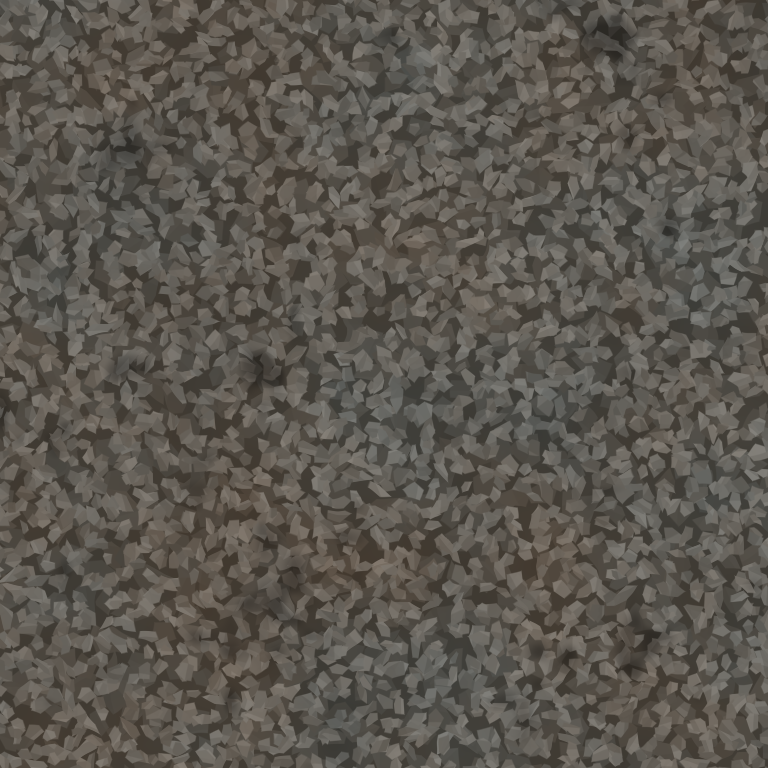
Give the GLSL for this texture, as a Shadertoy shader.

```glsl
// Crushed stone gravel: flat, angular grey-brown chips scattered over dark gaps.

const vec3  GAP_COLOR    = vec3(0.25, 0.23, 0.20);
const vec3  LIGHT_COLOR  = vec3(0.50, 0.48, 0.45);
const vec3  BROWN_SHIFT  = vec3(0.012, -0.004, -0.014);
const int   LAYERS       = 4;      // the first layer is the dark bed
const int   SIDES        = 5;
const float CHIP_GRID    = 27.0;   // cells across the canvas
const float GRID_GROWTH  = 2.5;    // upper layers hold smaller chips
const float BED_RADIUS   = 0.43;   // in cells
const float CHIP_RADIUS  = 0.275;
const float BED_TONE     = 0.23;
const float CHIP_DARK    = 0.44;
const float CHIP_LIGHT   = 0.86;
const float FACET_GAIN   = 0.19;
const float OPACITY      = 0.94;
const float EDGE         = 0.0011; // softness in canvas units
const float WARP         = 0.0035;
const float PATCH_AMOUNT = 0.14;
const float BLOT_AMOUNT  = 0.30;
const float TAU          = 6.2832;

float hash(vec2 p) {
    return fract(sin(dot(p, vec2(127.1, 311.7))) * 43758.5453);
}

float noise(vec2 p) {
    vec2 i = floor(p), f = fract(p);
    f = f * f * (3.0 - 2.0 * f);
    return mix(mix(hash(i), hash(i + vec2(1, 0)), f.x),
               mix(hash(i + vec2(0, 1)), hash(i + vec2(1, 1)), f.x), f.y);
}

float fbm(vec2 p) {
    return 0.5 * noise(p) + 0.3 * noise(p * 2.1 + 7.3) + 0.2 * noise(p * 4.3 + 3.1);
}

mat2 rotation(float a) {
    float c = cos(a), s = sin(a);
    return mat2(c, s, -s, c);
}

// Signed distance to an irregular convex polygon.
float chipDistance(vec2 q, float radius, vec2 seed) {
    float d = -1.0;
    for (int i = 0; i < SIDES; i++) {
        vec2 key = seed + float(i) * vec2(3.7, 1.9);
        float a = TAU * (float(i) + 0.6 * hash(key)) / float(SIDES);
        float reach = radius * mix(0.7, 1.25, hash(key + 11.3));
        d = max(d, dot(q, vec2(cos(a), sin(a))) - reach);
    }
    return d;
}

// Paints one layer of chips over surface, where x is tone and y is brownness.
vec2 paintChips(vec2 surface, vec2 p, int layer, float edge) {
    float level = float(layer);
    bool bed = layer == 0;
    float grid = CHIP_GRID + GRID_GROWTH * level;
    float soft = edge * grid;
    vec2 g = rotation(0.4 + 1.3 * level) * p * grid + 17.0 * level;
    vec2 cell = floor(g);

    for (int y = -1; y <= 1; y++)
    for (int x = -1; x <= 1; x++) {
        vec2 id = cell + vec2(x, y);
        vec2 seed = id + 61.7 * level;
        vec2 jitter = vec2(hash(seed + 1.7), hash(seed + 5.2));
        vec2 q = g - id - mix(vec2(0.08), vec2(0.92), jitter);
        q = rotation(TAU * hash(seed + 8.1)) * q;

        float stretch = mix(0.66, 1.0, hash(seed + 2.9));
        q *= vec2(stretch, 1.0 / stretch);
        float radius = (bed ? BED_RADIUS : CHIP_RADIUS) * mix(0.75, 1.2, hash(seed + 4.4));
        float cover = smoothstep(soft, -soft, chipDistance(q, radius, seed));

        // Flat tone, with a lighter facet beyond a random line.
        float pick = hash(seed + 9.6);
        float tone = bed ? BED_TONE + 0.12 * (pick - 0.5) : mix(CHIP_DARK, CHIP_LIGHT, pick);
        float slant = TAU * hash(seed + 6.5);
        float side = dot(q, vec2(cos(slant), sin(slant)));
        float cut = radius * mix(-0.3, 0.9, hash(seed + 3.3));
        float facet = smoothstep(-soft, soft, side - cut);
        tone += FACET_GAIN * facet * (bed ? 0.25 : 1.0);

        vec2 paint = vec2(tone, hash(seed + 7.9) - 0.5);
        surface = mix(surface, paint, cover * OPACITY);
    }
    return surface;
}

void mainImage(out vec4 fragColor, in vec2 fragCoord) {
    vec2 p = fragCoord / iResolution.y;
    float edge = max(EDGE, 0.6 / iResolution.y);

    // A slight warp bends the chip outlines.
    vec2 bend = vec2(noise(p * 55.0), noise(p * 55.0 + 31.7)) - 0.5;
    vec2 warped = p + WARP * bend;

    vec2 surface = vec2(0.02 + 0.06 * (noise(p * 30.0) - 0.5), 0.0);
    for (int i = 0; i < LAYERS; i++) {
        surface = paintChips(surface, warped, i, edge);
    }

    // Broad patches of light and rust, and a few soft dark blots.
    float shade = 1.0 + PATCH_AMOUNT * (fbm(p * 6.0 + 2.4) - 0.5);
    float rust = 4.0 * (fbm(p * 5.0 + 19.6) - 0.5) + surface.y;
    float blot = smoothstep(0.68, 0.86, fbm(p * 11.0 + 43.2));

    vec3 color = mix(GAP_COLOR, LIGHT_COLOR, surface.x);
    color = (color + BROWN_SHIFT * rust) * shade * (1.0 - BLOT_AMOUNT * blot);
    fragColor = vec4(color, 1.0);
}
```
